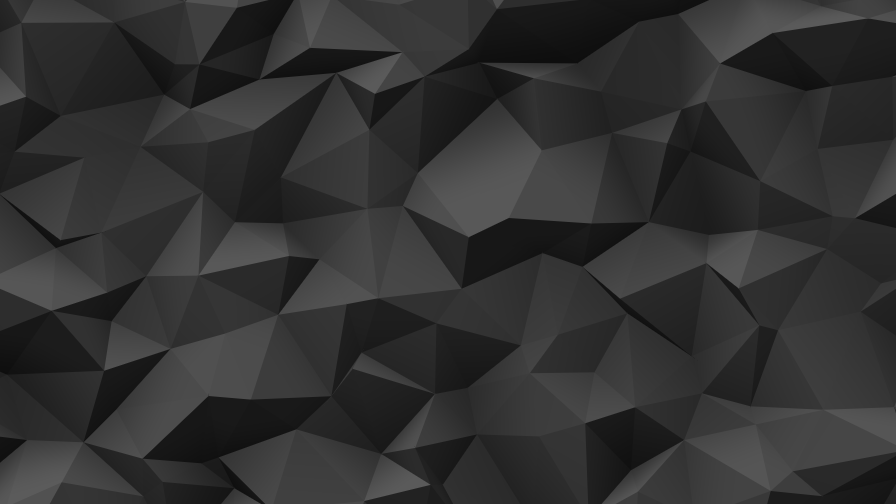
Write a Shadertoy shader that draws this background.

```glsl
// Dark low-poly relief: a slightly slanted lattice of jittered vertices is split
// into triangles, each flat facet is lit from above, and low ground is darkened
// so that soft shadow gathers in the valleys.

#define ROWS 8.7          // lattice rows over the canvas height
#define JITTER 0.46       // vertex shift in cells, below 0.5
#define SKEW 0.22         // sideways slant of the lattice
#define ROUGHNESS 0.95    // random height range of a vertex
#define SWELL 0.13        // height of the broad hills
#define LIGHT vec3(-0.25, 0.72, 0.65)
#define DARKEST 0.082     // grey of an unlit facet
#define LIT_GAIN 0.25     // grey added by full light
#define LIT_CURVE 1.5     // contrast of the light
#define VALLEY 0.62       // shade at the lowest points
#define SEED vec2(17.0, 43.0)

vec3 hash3(vec2 p) {
    vec3 q = fract(vec3(p.xyx) * vec3(0.1031, 0.1030, 0.0973));
    q += dot(q, q.yxz + 33.33);
    return fract((q.xxy + q.yzz) * q.zyx);
}

float cross2(vec2 a, vec2 b) {
    return a.x * b.y - a.y * b.x;
}

// Lattice vertex: position on the plane in xy, height in z
vec3 vertex(vec2 id) {
    vec3 rnd = hash3(id + SEED) - 0.5;
    vec2 pos = id + 2.0 * JITTER * rnd.xy;
    pos.x += SKEW * pos.y;
    float hills = sin(1.1 * pos.x - 1.7 * pos.y)
                + 0.6 * sin(0.7 * pos.x + 1.3 * pos.y + 2.0);
    return vec3(pos, ROUGHNESS * rnd.z + SWELL * hills);
}

// Signed distance inside a counter-clockwise edge
float edgeDistance(vec2 p, vec2 a, vec2 b) {
    return cross2(b - a, p - a) / length(b - a);
}

// Facet grey times coverage in x, coverage in y
vec2 facet(vec2 p, vec3 a, vec3 b, vec3 c, float pixel) {
    float inside = min(edgeDistance(p, a.xy, b.xy),
                   min(edgeDistance(p, b.xy, c.xy), edgeDistance(p, c.xy, a.xy)));
    float coverage = clamp(0.5 + inside / pixel, 0.0, 1.0);
    if (coverage <= 0.0) return vec2(0.0);

    vec3 normal = normalize(cross(b - a, c - a));
    float lit = max(dot(normal, normalize(LIGHT)), 0.0);
    float grey = DARKEST + LIT_GAIN * pow(lit, LIT_CURVE);

    // Height of the facet plane at p drives the valley shade
    float height = a.z - dot(normal.xy, p - a.xy) / max(normal.z, 0.02);
    grey *= mix(VALLEY, 1.1, smoothstep(-0.65, 0.3, height));
    return vec2(grey, 1.0) * coverage;
}

// Split a cell along its shorter valid diagonal
vec2 cell(vec2 p, vec2 id, float pixel) {
    vec3 a = vertex(id);
    vec3 b = vertex(id + vec2(1.0, 0.0));
    vec3 c = vertex(id + vec2(1.0, 1.0));
    vec3 d = vertex(id + vec2(0.0, 1.0));
    vec2 ac = c.xy - a.xy;
    vec2 bd = d.xy - b.xy;
    bool acFits = cross2(ac, b.xy - a.xy) < 0.0 && cross2(ac, d.xy - a.xy) > 0.0;
    bool bdFits = cross2(bd, a.xy - b.xy) > 0.0 && cross2(bd, c.xy - b.xy) < 0.0;
    if (acFits && (!bdFits || dot(ac, ac) < dot(bd, bd)))
        return facet(p, a, b, c, pixel) + facet(p, a, c, d, pixel);
    return facet(p, a, b, d, pixel) + facet(p, b, c, d, pixel);
}

void mainImage(out vec4 fragColor, in vec2 fragCoord) {
    float pixel = ROWS / iResolution.y;
    vec2 p = fragCoord * pixel;
    vec2 home = floor(vec2(p.x - SKEW * p.y, p.y));

    // Blend all facets that touch this pixel
    vec2 sum = vec2(0.0);
    for (int y = -1; y <= 1; y++)
        for (int x = -1; x <= 1; x++)
            sum += cell(p, home + vec2(x, y), pixel);

    fragColor = vec4(vec3(sum.x / max(sum.y, 0.001)), 1.0);
}
```
